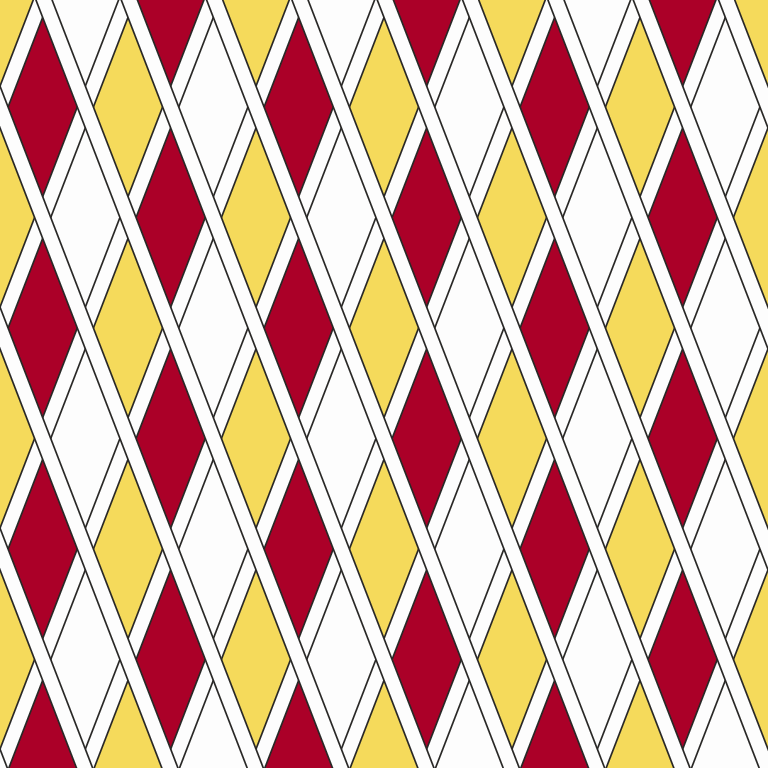
This pattern is drawn by a WebGL 2 fragment shader. Its source:

```glsl
#version 300 es
precision highp float;
// Harlequin lattice of tall diamonds in yellow, red and white, split by white straps.
// Skewed axes turn the lattice into a unit grid; each strap is a distance band with
// dark outlines, and the falling straps are laid over the rising ones.

uniform vec2 u_resolution;
out vec4 fragColor;

const vec2  CELL       = vec2(0.11111, 0.28775); // full width and height of one diamond cell
const vec2  ORIGIN     = vec2(0.0, 0.1413);      // centre of one yellow diamond
const float STRAP_HALF = 0.0098;                 // strap centre to outline centre
const float LINE_HALF  = 0.0011;                 // half the outline width

const vec3 WHITE  = vec3(0.993);
const vec3 YELLOW = vec3(0.96, 0.855, 0.355);
const vec3 RED    = vec3(0.67, 0.0, 0.155);
const vec3 INK    = vec3(0.16, 0.155, 0.15);

// Antialiased coverage of the region where inside > 0.
float coverage(float inside, float pixel) {
    return clamp(inside / pixel + 0.5, 0.0, 1.0);
}

// Paints a white strap with two outlines over the base colour.
vec3 layStrap(vec3 base, float dist, float pixel) {
    vec3 color = mix(base, WHITE, coverage(STRAP_HALF - dist, pixel));
    return mix(color, INK, coverage(LINE_HALF - abs(dist - STRAP_HALF), pixel));
}

// Colours cycle in threes along each half-cell step to the right.
vec3 diamondColor(vec2 index) {
    float kind = mod(index.x + index.y, 3.0);
    return kind < 0.5 ? YELLOW : (kind < 1.5 ? RED : WHITE);
}

void main() {
    vec2 uv = gl_FragCoord.xy / u_resolution;
    float pixel = 1.0 / min(u_resolution.x, u_resolution.y);

    // Skewed coordinates: every diamond centre falls on an integer pair.
    vec2 q = (uv - ORIGIN) / CELL;
    vec2 skewed = vec2(q.x + q.y, q.x - q.y);
    vec2 index = floor(skewed + 0.5);

    // Perpendicular distance to the nearest falling (x) and rising (y) strap.
    vec2 strapDist = (0.5 - abs(skewed - index)) / length(1.0 / CELL);

    vec3 color = diamondColor(index);
    color = layStrap(color, strapDist.y, pixel);
    color = layStrap(color, strapDist.x, pixel);
    fragColor = vec4(color, 1.0);
}
```
